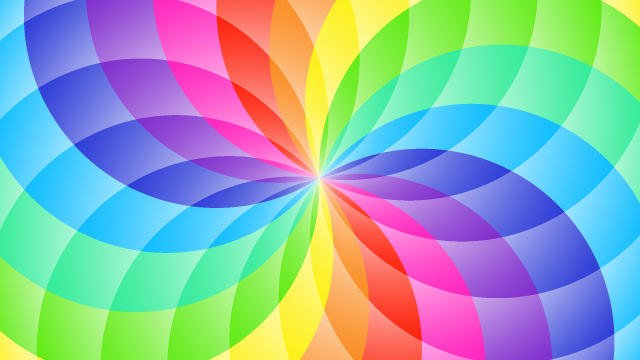
Reproduce this background procedurally as a WebGL 2 fragment shader.

```glsl
#version 300 es
precision highp float;

uniform vec2 u_resolution;
out vec4 fragColor;

const vec3 PALETTE[9] = vec3[9](
    vec3(0.99, 0.94, 0.08),  // yellow
    vec3(0.98, 0.55, 0.13),  // orange
    vec3(0.99, 0.14, 0.05),  // red
    vec3(1.00, 0.14, 0.74),  // pink
    vec3(0.50, 0.18, 0.80),  // purple
    vec3(0.18, 0.24, 0.84),  // blue
    vec3(0.06, 0.74, 1.00),  // cyan
    vec3(0.20, 0.92, 0.60),  // teal
    vec3(0.38, 0.92, 0.08)   // green
);

// Eighteen equal circles share one point; their arcs bound the cells.
vec3 rosette(vec2 p) {
    float radius = length(p);
    float angle = atan(p.y, p.x);
    float halfWidth = acos(min(radius / 1.07, 1.0));
    float stepAngle = radians(20.0);
    float phase = radians(2.2);

    // Curved coordinates along the two families of arcs
    float band = (angle - halfWidth - phase) / stepAngle;
    float cross = (angle + halfWidth - phase) / stepAngle;
    vec3 hue = PALETTE[int(mod(floor(band), 9.0))];

    // Each cell runs from pale at its inner end to full colour outside
    float depth = mix(fract(band), fract(-cross), 0.62);
    vec3 color = mix(hue, vec3(1.0), 0.6 * pow(1.0 - depth, 1.3));

    // Central glow
    return mix(color, vec3(1.0, 0.98, 0.96), 0.85 * exp(-16.0 * radius));
}

void main() {
    vec2 center = vec2(0.4987, 0.5046) * u_resolution;
    vec3 sum = vec3(0.0);

    // Smooth edges with a 3 by 3 grid of samples
    for (int i = 0; i < 9; i++) {
        vec2 offset = vec2(i % 3 - 1, i / 3 - 1) / 3.0;
        sum += rosette((gl_FragCoord.xy + offset - center) / u_resolution.y);
    }
    fragColor = vec4(sum / 9.0, 1.0);
}
```
